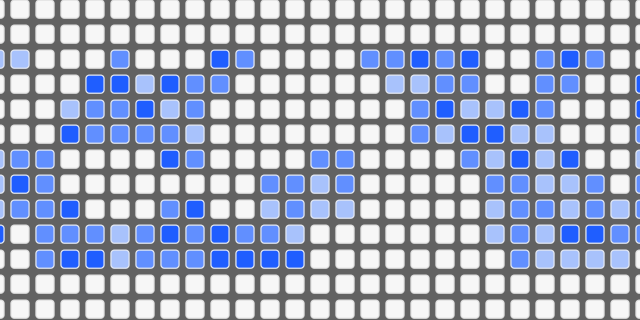
Write a WebGL 2 fragment shader that draws this pattern.

```glsl
#version 300 es
precision highp float;
// Grid of rounded white tiles on grey, with a band of clustered blue tiles.

uniform vec2 u_resolution;
out vec4 outColor;

// Layout: lengths below are in tile pitches
const float ROWS_PER_HEIGHT = 12.8;
const vec2 GRID_SHIFT = vec2(-0.3, 0.067);
const float HALF_SIDE = 0.387;
const float CORNER = 0.165;
const float RIM = 0.05;

// Blue band and its clusters
const float BAND_FIRST = 2.0;
const float BAND_LAST = 10.0;
const vec2 CLUSTER_SIZE = vec2(2.2, 2.8);
const float BLUE_THRESHOLD = 0.45;
const float STRONG_SHARE = 0.21;
const float LIGHT_SHARE = 0.32;

// Colours
const vec3 GROUT = vec3(0.385);
const vec3 WHITE = vec3(0.97);
const vec3 WHITE_RIM = vec3(0.88);
const vec3 BLUE_RIM = vec3(0.89, 0.91, 0.95);
const vec3 LIGHT_BLUE = vec3(0.66, 0.76, 0.99);
const vec3 MID_BLUE = vec3(0.38, 0.56, 1.0);
const vec3 STRONG_BLUE = vec3(0.12, 0.37, 1.0);

float hash(vec2 p) {
    vec3 q = fract(vec3(p.xyx) * 0.1031);
    q += dot(q, q.yzx + 33.33);
    return fract((q.x + q.y) * q.z);
}

float valueNoise(vec2 p) {
    vec2 i = floor(p);
    vec2 f = fract(p);
    f = f * f * (3.0 - 2.0 * f);
    float low = mix(hash(i), hash(i + vec2(1.0, 0.0)), f.x);
    float high = mix(hash(i + vec2(0.0, 1.0)), hash(i + 1.0), f.x);
    return mix(low, high, f.y);
}

float roundedBox(vec2 p, float halfSide, float radius) {
    vec2 q = abs(p) - halfSide + radius;
    return length(max(q, 0.0)) + min(max(q.x, q.y), 0.0) - radius;
}

// Coverage of a shape with signed distance d, softened over one pixel
float coverage(float d, float pixel) {
    return clamp(0.5 - d / pixel, 0.0, 1.0);
}

vec3 blueShade(vec2 cell) {
    float pick = hash(cell + 71.0);
    if (pick < STRONG_SHARE) return STRONG_BLUE;
    return pick > 1.0 - LIGHT_SHARE ? LIGHT_BLUE : MID_BLUE;
}

void main() {
    float pixel = ROWS_PER_HEIGHT / u_resolution.y;
    vec2 grid = gl_FragCoord.xy * pixel + GRID_SHIFT;
    vec2 cell = floor(grid);

    // Choose the tile colour
    bool inBand = cell.y >= BAND_FIRST && cell.y <= BAND_LAST;
    float cluster = valueNoise((cell + 40.0) / CLUSTER_SIZE);
    bool isBlue = inBand && cluster > BLUE_THRESHOLD;
    vec3 face = isBlue ? blueShade(cell) : WHITE;
    vec3 rim = isBlue ? BLUE_RIM : WHITE_RIM;

    // Layer grout, rim and face
    float d = roundedBox(fract(grid) - 0.5, HALF_SIDE, CORNER);
    vec3 color = mix(GROUT, rim, coverage(d, pixel));
    color = mix(color, face, coverage(d + RIM, pixel));
    outColor = vec4(color, 1.0);
}
```
